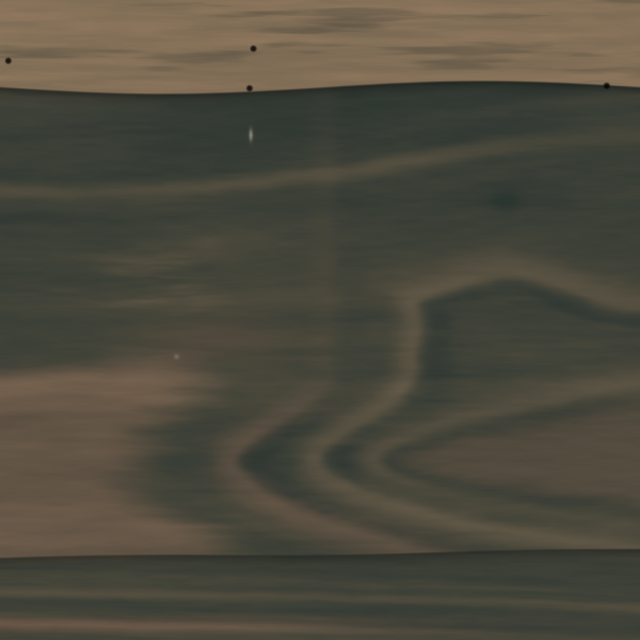
A Shadertoy shader for this texture:

```glsl
#define DARK vec3(0.225, 0.237, 0.200)
#define TAN vec3(0.550, 0.460, 0.360)
#define RED_TINT vec3(0.030, -0.008, 0.002)
#define COOL_TINT vec3(-0.012, 0.000, 0.008)
#define BASE_TONE 0.085
#define GRAIN_CONTRAST 0.20
#define FINE_CONTRAST 0.11
#define AXIS_HEIGHT 0.28

float hash(vec2 p) {
    vec3 q = fract(vec3(p.xyx) * 0.1031);
    q += dot(q, q.yzx + 33.33);
    return fract((q.x + q.y) * q.z);
}

float noise(vec2 p) {
    vec2 i = floor(p), f = fract(p);
    f = f * f * (3.0 - 2.0 * f);
    return mix(mix(hash(i), hash(i + vec2(1, 0)), f.x),
               mix(hash(i + vec2(0, 1)), hash(i + vec2(1, 1)), f.x), f.y);
}

// Layered noise centred on zero
float fbm(vec2 p) {
    float sum = 0.0, amp = 0.5;
    for (int i = 0; i < 4; i++) {
        sum += amp * (noise(p) - 0.5);
        p = p * 2.03 + vec2(17.3, 9.1);
        amp *= 0.5;
    }
    return sum;
}

float bell(float x, float width) {
    return exp(-x * x / (width * width));
}

// Signed distance to a growth ring opening to the right; positive inside
float ringDistance(vec2 q, float tip, float down, float rise, vec2 upper) {
    float low = min(q.y, 0.0), high = max(q.y - upper.y, 0.0);
    float f = q.x - tip - down * low * low
            - rise * smoothstep(0.0, 0.15, q.y) - upper.x * high * high;
    return f / (length(vec2(dFdx(f), dFdy(f))) * iResolution.y + 0.01);
}

// Bright rim, soft outside, with a dark band inside
float ringTone(float d) {
    float rim = bell(d, d < 0.0 ? 0.026 : 0.014);
    return 0.30 * rim - 0.09 * bell(d - 0.040, 0.025);
}

float tanPlank(vec2 p) {
    float veins = fbm(p * vec2(5.0, 75.0) + 40.0);
    float darkVein = smoothstep(0.10, 0.28, fbm(p * vec2(4.0, 48.0) + 71.0));
    return 0.90 + 0.34 * veins - 0.28 * darkVein;
}

float lowerPlank(vec2 p) {
    float y = p.y + 0.022 * p.x * p.x + 0.008 * fbm(p * 4.0);
    float stripes = fbm(vec2(p.x * 1.5, y * 55.0) + 11.0);
    float pale = bell(y - 0.073, 0.007) * 0.16;
    float warm = bell(y - 0.024, 0.010) * 0.32 * (1.0 - smoothstep(0.35, 0.75, p.x));
    return BASE_TONE + 0.02 + 0.32 * stripes + pale + warm;
}

// Tone in x, redness in y
vec2 figuredPlank(vec2 p) {
    vec2 w = p + vec2(0.035, 0.014) * vec2(fbm(p * vec2(5.0, 14.0)), fbm(p * 7.0 + 5.0));
    float v = w.y - AXIS_HEIGHT;
    float bend = 0.088 * smoothstep(0.78, 1.02, w.x) * smoothstep(0.12, 0.25, v);

    // Nested rings
    float outer = ringDistance(vec2(w.x, v), 0.365, 15.0, 0.15, vec2(0.0, 1.0));
    float middle = ringDistance(vec2(w.x, v + bend), 0.495, 25.0, 0.155, vec2(45.0, 0.24));
    float inner = ringDistance(vec2(w.x, v), 0.590, 40.0, 0.0, vec2(29.0, 0.0));
    float outerFade = 1.0 - 0.85 * smoothstep(0.03, 0.15, v);
    float heart = smoothstep(0.0, 0.06, inner);
    float tone = BASE_TONE + ringTone(middle) + 0.8 * ringTone(inner)
               + 0.9 * ringTone(outer) * outerFade + 0.19 * heart;

    // Warm sapwood patch at the lower left
    float streak = fbm(w * vec2(3.0, 30.0) + 3.0);
    float edge = 0.22 + 0.12 * smoothstep(0.03, 0.13, v)
               + 0.14 * (1.0 - smoothstep(-0.14, -0.05, v)) + 0.12 * streak;
    float patchMask = (1.0 - smoothstep(-0.09, 0.06, w.x - edge))
                    * (1.0 - smoothstep(0.40, 0.435, w.y - 0.06 * w.x + 0.03 * streak));
    tone += patchMask * (0.33 + 0.45 * streak + 0.16 * bell(w.y - 0.395, 0.022));

    // Long pale streak and the dark belt around it
    float rise = 0.703 + 0.09 * smoothstep(0.2, 1.1, w.x);
    float belt = smoothstep(0.56, 0.68, w.y);
    tone += 0.25 * bell(w.y - rise, 0.013) * (1.0 - 0.75 * smoothstep(0.6, 0.9, w.x));
    tone -= 0.05 * belt;

    // Feathered flecks, olive haze and a knot
    float fleck = smoothstep(-0.08, 0.22, fbm(w * vec2(5.0, 32.0) + 23.0));
    tone += 0.36 * fleck * bell(w.x - 0.26, 0.10) * bell(w.y - 0.54, 0.09);
    tone += 0.08 * bell(w.x - 0.36, 0.17) * bell(w.y - 0.50, 0.16);
    tone -= 0.16 * bell(p.x - 0.79, 0.025) * bell(p.y - 0.687, 0.016);

    // Grain drifts upward with the pale streak
    vec2 g = vec2(w.x, w.y - 0.09 * smoothstep(0.2, 1.1, w.x) * belt);
    tone += GRAIN_CONTRAST * fbm(g * vec2(2.5, 38.0)) + 0.16 * fbm(g * vec2(3.0, 9.0) + 60.0);
    float red = 0.6 * patchMask + 0.5 * bell(outer, 0.03) * outerFade + 0.35 * heart
              + 0.6 * bell(p.x - 0.34, 0.10) * bell(p.y - 0.47, 0.035);
    return vec2(tone, red);
}

void mainImage(out vec4 fragColor, in vec2 fragCoord) {
    vec2 p = fragCoord / iResolution.xy;
    float soft = 0.0025;

    // Plank seams
    float upperSeam = p.y - 0.863 - 0.010 * cos(6.2832 * (p.x - 0.755));
    float lowerSeam = p.y - 0.128 - 0.013 * p.x - 0.002 * sin(p.x * 9.0);
    float onTan = smoothstep(-soft, soft, upperSeam);
    float onLower = 1.0 - smoothstep(-soft, soft, lowerSeam);

    // Tone of each plank plus shared fine grain
    vec2 figured = figuredPlank(p);
    float tone = mix(mix(figured.x, lowerPlank(p), onLower), tanPlank(p), onTan);
    tone += FINE_CONTRAST * fbm(p * vec2(22.0, 150.0) + 90.0);
    float red = figured.y * (1.0 - onTan) * (1.0 - onLower)
              + onLower * bell(p.y - 0.024, 0.012) * (1.0 - p.x);

    vec3 color = mix(DARK, TAN, clamp(tone, -0.12, 1.15));
    color += RED_TINT * red;
    color += COOL_TINT * (1.0 - smoothstep(0.0, 0.2, tone));

    // Shadows under the seams
    float shade = (1.0 - onTan) * exp(min(upperSeam, 0.0) / 0.008);
    shade += onLower * 0.75 * exp(min(lowerSeam, 0.0) / 0.010);
    color *= 1.0 - 0.42 * shade;

    // Nail holes and small pale chips
    vec2 holes[4] = vec2[4](vec2(0.013, 0.905), vec2(0.396, 0.924),
                            vec2(0.390, 0.862), vec2(0.948, 0.866));
    for (int i = 0; i < 4; i++)
        color *= 1.0 - 0.8 * (1.0 - smoothstep(0.002, 0.007, length(p - holes[i])));
    float chip = bell(p.x - 0.392, 0.003) * bell(p.y - 0.789, 0.009)
               + 0.5 * bell(length(p - vec2(0.276, 0.443)), 0.004);
    color = mix(color, vec3(0.62, 0.60, 0.53), 0.8 * chip);

    fragColor = vec4(color, 1.0);
}
```
